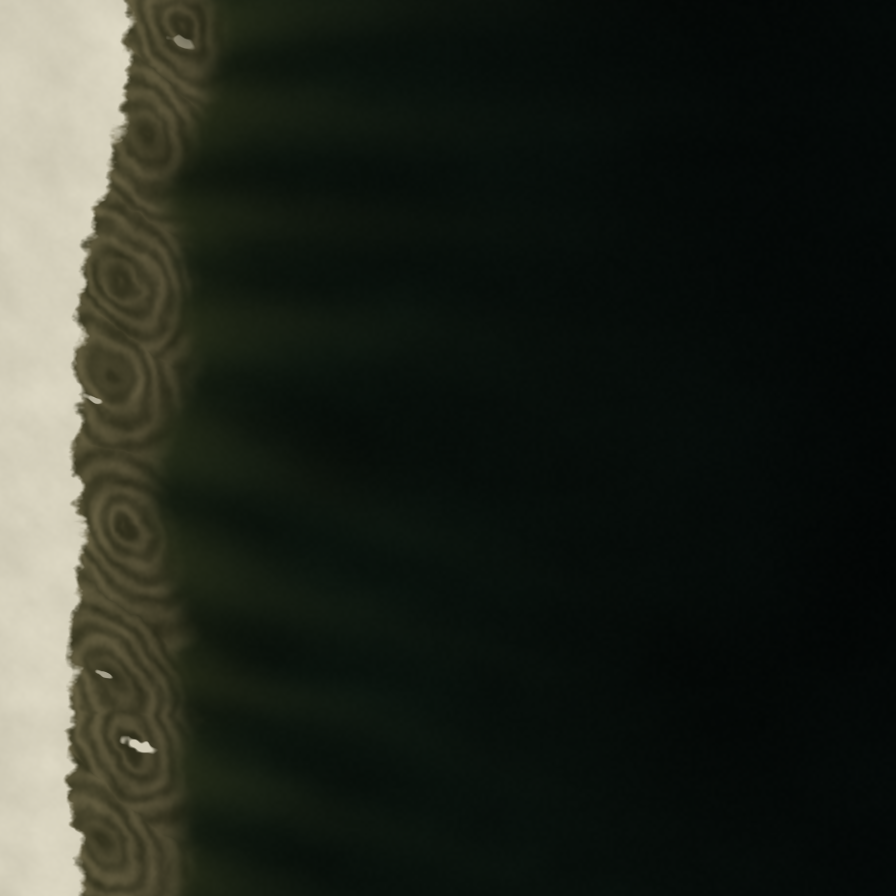
Reproduce this texture procedurally as a Shadertoy shader.

```glsl
// Pale sand meeting dark green water along a ragged vertical shore.
// Curled brown folds are contour rings around a few centres, bent by value noise;
// the water is an exponential green glow broken into fingers by a warped cosine.

const vec3 SAND = vec3(0.83, 0.81, 0.73);
const vec3 FOLD_DARK = vec3(0.15, 0.15, 0.08);
const vec3 FOLD_LIGHT = vec3(0.41, 0.38, 0.27);
const vec3 SHALLOW = vec3(0.21, 0.215, 0.115);
const vec3 DEEP = vec3(0.034, 0.064, 0.046);
const vec3 ABYSS = vec3(0.016, 0.032, 0.027);

// Curl centre and radius of its hollow
const vec3 CURLS[8] = vec3[8](
    vec3(0.205, 0.970, 0.022), vec3(0.165, 0.845, 0.026),
    vec3(0.138, 0.690, 0.024), vec3(0.122, 0.583, 0.028),
    vec3(0.145, 0.410, 0.020), vec3(0.125, 0.240, 0.022),
    vec3(0.150, 0.165, 0.018), vec3(0.115, 0.065, 0.024));

// Glint centre, size and strength
const vec4 GLINTS[4] = vec4[4](
    vec4(0.156, 0.167, 0.021, 1.0), vec4(0.118, 0.247, 0.010, 0.7),
    vec4(0.205, 0.952, 0.017, 0.45), vec4(0.104, 0.555, 0.011, 0.8));

float hash(vec2 p) {
    vec3 q = fract(p.xyx * 0.1031);
    q += dot(q, q.yzx + 33.33);
    return fract((q.x + q.y) * q.z);
}

float noise(vec2 p) {
    vec2 i = floor(p), f = fract(p);
    f = f * f * (3.0 - 2.0 * f);
    return mix(mix(hash(i), hash(i + vec2(1, 0)), f.x),
               mix(hash(i + vec2(0, 1)), hash(i + vec2(1, 1)), f.x), f.y);
}

float fbm(vec2 p) {
    float sum = 0.0, amp = 0.5;
    for (int i = 0; i < 4; i++) {
        sum += amp * noise(p);
        p = p * 2.03 + 17.1;
        amp *= 0.5;
    }
    return sum / 0.9375;
}

float bump(float x, float centre, float width) {
    float d = (x - centre) / width;
    return exp(-d * d);
}

// Inner limit of the folds, where the sand ends
float shoreLine(float y) {
    return 0.086 + 0.058 * smoothstep(0.65, 0.93, y) - 0.006 * bump(y, 0.2, 0.1);
}

// Outer limit of the folds, where the water begins
float foldLimit(float y) {
    return 0.198 + 0.045 * smoothstep(0.75, 1.0, y) - 0.027 * bump(y, 0.46, 0.1)
         - 0.022 * bump(y, 0.78, 0.035) + 0.012 * bump(y, 0.6, 0.06);
}

vec3 sandColor(vec2 p, float shore) {
    float mottled = fbm(p * vec2(28.0, 18.0) + p.y * 9.0) - 0.5;
    float rim = bump(p.x, shore - 0.025, 0.045);
    return SAND + mottled * 0.07 + rim * 0.025 - 0.01;
}

vec3 waterColor(vec2 p, float start) {
    float away = max(p.x - start, 0.0);
    float skew = 0.35 * smoothstep(0.65, 0.4, p.y);
    float warp = 0.05 * (fbm(p * vec2(4.0, 7.0) + 3.0) - 0.5);
    float along = 1.0 - p.y - skew * away + warp;
    float finger = 0.5 + 0.5 * cos(6.28318 * (along - 0.01) / 0.12);
    float reach = mix(0.065, 0.12, finger) * mix(0.85, 1.15, p.y);
    float glow = exp(-away / reach) * mix(0.62, 1.0, finger);
    float cloud = fbm(p * vec2(5.0, 8.0) + 41.0) - 0.5;
    vec3 base = mix(DEEP, ABYSS, smoothstep(0.35, 1.0, p.x + 0.12 * (p.y - 0.5)));
    base *= 1.0 + 0.7 * cloud + 0.25 * (finger - 0.5) * exp(-away * 4.0);
    return mix(base, SHALLOW, glow * 0.75) + vec3(0.0, 0.009, 0.0) * exp(-away * 7.0);
}

// Folds as rings around the nearest curl, with a dark hollow in each
vec3 foldColor(vec2 p, float across) {
    vec2 q = p + 0.024 * (vec2(fbm(p * 22.0), fbm(p * 22.0 + 9.0)) - 0.5);
    float nearest = 1.0, hollow = 0.0;
    for (int i = 0; i < 8; i++) {
        vec2 d = q - CURLS[i].xy;
        d.y += 0.55 * d.x;
        float r = length(d * vec2(1.0, 0.9));
        nearest = min(nearest, r);
        hollow = max(hollow, smoothstep(CURLS[i].z, CURLS[i].z * 0.5, r));
    }
    float ring = 0.5 + 0.5 * cos(nearest * 290.0 + 3.0 * noise(p * 25.0));
    float shade = 0.2 + 0.36 * ring + 0.5 * (fbm(p * vec2(45.0, 35.0)) - 0.25);
    shade *= 1.0 - 0.45 * hollow;
    return mix(FOLD_DARK, FOLD_LIGHT, shade) * mix(1.1, 0.88, across);
}

float glintMask(vec2 p) {
    float mask = 0.0;
    for (int i = 0; i < 4; i++) {
        vec2 d = (p - GLINTS[i].xy) / GLINTS[i].z;
        d.y = (d.y + 0.35 * d.x) * 2.4;
        float r = length(d) + 0.7 * (noise(p * 140.0) - 0.5);
        mask = max(mask, GLINTS[i].w * smoothstep(1.0, 0.6, r));
    }
    return mask;
}

void mainImage(out vec4 fragColor, in vec2 fragCoord) {
    vec2 p = fragCoord / iResolution.xy;
    float ragged = fbm(p * vec2(35.0, 48.0) + 5.0) - 0.5;
    float shore = shoreLine(p.y) + 0.034 * ragged;
    float limit = foldLimit(p.y) + 0.03 * (fbm(p * vec2(12.0, 20.0)) - 0.5);
    float across = clamp((p.x - shore) / (limit - shore), 0.0, 1.0);

    vec3 color = waterColor(p, limit - 0.015);
    color = mix(foldColor(p, across), color, smoothstep(limit - 0.025, limit + 0.025, p.x));
    color = mix(color, SAND, glintMask(p));
    color = mix(sandColor(p, shore), color, smoothstep(-0.005, 0.005, p.x - shore));

    // Faint fine grain
    color += 0.008 * (noise(p * 230.0) - 0.5);
    fragColor = vec4(clamp(color, 0.0, 1.0), 1.0);
}
```
